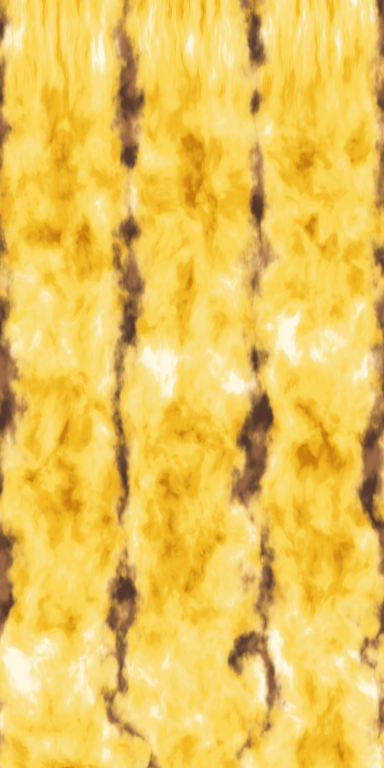
This texture is drawn by a WebGL 1 fragment shader. Its source:

```glsl
precision highp float;
// Three columns of golden fire, with pale flares across and charred seams between.
uniform vec2 u_resolution;

float hash(vec2 p) {
  vec3 k = fract(p.xyx * vec3(0.1031, 0.1030, 0.0973));
  k += dot(k, k.yzx + 33.33);
  return fract((k.x + k.y) * k.z);
}

float noise(vec2 p) {
  vec2 i = floor(p), f = fract(p);
  f = f * f * (3.0 - 2.0 * f);
  return mix(mix(hash(i), hash(i + vec2(1.0, 0.0)), f.x),
             mix(hash(i + vec2(0.0, 1.0)), hash(i + 1.0), f.x), f.y);
}

float fbm(vec2 p) {
  float sum = 0.0, amp = 0.52;
  for (int i = 0; i < 4; i++) {
    sum += amp * noise(p);
    p = mat2(1.9, 0.4, -0.4, 1.9) * p + 17.3;
    amp *= 0.54;
  }
  return sum;
}

// Colour of the flame from deep orange (0) to near white (1)
vec3 flameColor(float heat) {
  vec3 c = mix(vec3(0.78, 0.49, 0.05), vec3(0.95, 0.73, 0.14), smoothstep(0.0, 0.32, heat));
  c = mix(c, vec3(0.98, 0.84, 0.33), smoothstep(0.30, 0.54, heat));
  c = mix(c, vec3(0.98, 0.87, 0.50), smoothstep(0.54, 0.76, heat));
  return mix(c, vec3(1.0, 0.97, 0.88), smoothstep(0.76, 1.06, heat));
}

void main() {
  vec2 uv = gl_FragCoord.xy / u_resolution;
  vec2 p = uv * vec2(3.0, 6.0); // one column is one unit wide
  float top = smoothstep(0.80, 0.96, uv.y);
  float low = 1.0 - smoothstep(0.1, 0.6, uv.y);

  // Turbulence bends the columns, more strongly towards the bottom
  vec2 swirl = vec2(fbm(p * vec2(3.4, 2.4) + 5.0), fbm(p * vec2(3.4, 2.4) + 41.0)) - 0.5;
  vec2 q = p + swirl * vec2(0.16, 0.25) * (1.0 - 0.8 * top);

  // Wispy body, drawn out into fine vertical streaks at the top
  float wisps = fbm(q * vec2(7.5, 5.0) + 9.0);
  float streaks = fbm(vec2(p.x * 17.0 + swirl.x * 2.0, p.y * 3.2) + 60.0);
  float grain = mix(wisps, streaks, top) - 0.5;

  // Repeating cell: an orange core, and a pale flare at each row boundary
  float column = floor(p.x);
  float across = fract(p.x) - 0.5 + swirl.x * 0.25;
  float row = (uv.y - 0.13) / 0.41 + 0.10 * (hash(vec2(column, 7.0)) - 0.5) + swirl.y * 0.25;
  float along = fract(row) - 0.5;
  float core = 1.0 - smoothstep(0.2, 1.1, length(vec2(across / 0.42, along / 0.46)));
  float flare = smoothstep(0.32, 0.48, abs(along));
  flare *= 0.35 + 0.65 * smoothstep(0.05, 0.32, abs(across));
  float heat = 0.59 + 1.15 * grain - 0.25 * core + 0.19 * flare - 0.04 * top;

  // Charred seams, wandering and breaking up along their length
  float seam = floor(p.x + 0.5);
  float wander = (noise(vec2(seam * 9.0 + 3.0, p.y * 1.7)) - 0.5) * (0.05 + 0.16 * low);
  float ragged = (fbm(p * vec2(9.0, 5.0) + 80.0) - 0.5) * 0.24;
  float gap = abs(p.x - seam + wander + swirl.x * (0.10 + 0.35 * low)) + ragged;
  float width = -0.025 + 0.14 * noise(vec2(seam * 5.0 + 20.0, p.y * 1.6)) - 0.02 * top;
  float fringe = 1.0 - smoothstep(-0.03, 0.10, gap - width);
  float char = 1.0 - smoothstep(-0.06, 0.045, gap - width);

  vec3 color = flameColor(clamp(heat, 0.0, 1.1));
  color = mix(color, vec3(0.86, 0.62, 0.27), 0.7 * fringe);
  vec3 soot = mix(vec3(0.27, 0.17, 0.16), vec3(0.58, 0.38, 0.26), smoothstep(0.3, 0.75, wisps));
  color = mix(color, soot, 0.9 * char);
  gl_FragColor = vec4(color, 1.0);
}
```
